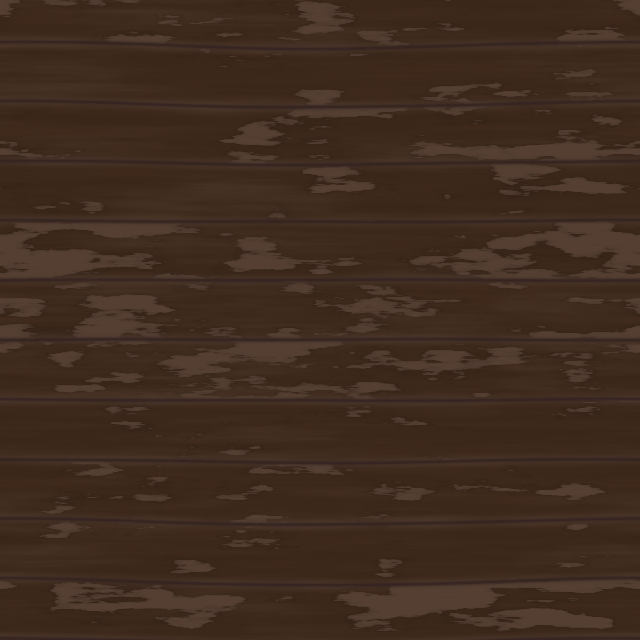
Write a Shadertoy shader that draws this texture.

```glsl
// Weathered dark brown boards, stacked horizontally, with bowed grooves and flaked paint.
#define PITCH 0.0932          // board height
#define FIRST_GROOVE 0.003    // height of the lowest groove
#define GROOVE_HALF 0.0024    // half width of the dark groove
#define LIP_WIDTH 0.0075      // reach of the pale lips
#define CHIP_SOFT 0.022       // softness of flake edges
#define BASE_COLOR vec3(0.236, 0.157, 0.104)
#define DUST_COLOR vec3(0.285, 0.208, 0.155)
#define CHIP_COLOR vec3(0.335, 0.250, 0.200)
#define GROOVE_COLOR vec3(0.195, 0.132, 0.120)

const float PI = 3.14159;

// Per board, from the bottom: amount of wear, and where along it the wear peaks
const vec2 WEAR[11] = vec2[11](
    vec2(0.85, 0.72), vec2(0.22, 0.85), vec2(0.42, 0.50), vec2(0.18, 0.62),
    vec2(1.20, 0.42), vec2(0.60, 0.36), vec2(0.90, 0.06), vec2(0.48, 0.78),
    vec2(0.85, 0.84), vec2(0.08, 0.40), vec2(0.48, 0.36));

// Integer hash of a lattice cell, 0 to 1
float hash(vec2 cell, float seed) {
    uvec3 q = uvec3(ivec3(vec3(cell, seed))) * uvec3(1597u, 3812u + 1u, 2741u);
    uint h = q.x ^ (q.y * 7919u) ^ (q.z * 6151u);
    h = (h ^ (h >> 15)) * 73244475u;
    h = (h ^ (h >> 13)) * 73244475u;
    return float((h ^ (h >> 16)) & 65535u) / 65535.0;
}

// Value noise that wraps in x after 'period' cells
float noise(vec2 p, float period, float seed) {
    vec2 i = floor(p), f = p - i;
    f = f * f * (3.0 - 2.0 * f);
    float x0 = mod(i.x, period), x1 = mod(i.x + 1.0, period);
    float low = mix(hash(vec2(x0, i.y), seed), hash(vec2(x1, i.y), seed), f.x);
    float high = mix(hash(vec2(x0, i.y + 1.0), seed), hash(vec2(x1, i.y + 1.0), seed), f.x);
    return mix(low, high, f.y);
}

float fbm(vec2 uv, vec2 freq, float seed) {
    float sum = 0.0, amp = 0.5, total = 0.0;
    for (int o = 0; o < 5; o++) {
        sum += amp * noise(uv * freq, freq.x, seed + float(o) * 17.0);
        total += amp;
        amp *= 0.55;
        freq *= 2.0;
    }
    return sum / total;
}

// Height of groove k at position x, sagging by a different amount for each groove
float grooveHeight(float k, float x) {
    float sag = 0.0052 + 0.006 * cos((k - 0.8) * 2.0 * PI / 9.3);
    float arch = pow(sin(PI * x), 2.0);
    float wobble = 0.0007 * sin(2.0 * PI * (2.0 * x + hash(vec2(k + 2.0, 5.0), 3.0)));
    return FIRST_GROOVE + k * PITCH - sag * arch + wobble;
}

void mainImage(out vec4 fragColor, in vec2 fragCoord) {
    vec2 uv = fragCoord / iResolution.xy;
    float pixel = 1.0 / iResolution.y;

    // Nearest groove and the board this point lies on
    float k = floor((uv.y - FIRST_GROOVE) / PITCH + 0.5);
    float d = uv.y - grooveHeight(k, uv.x);
    float board = d > 0.0 ? k : k - 1.0;
    float seed = 100.0 + board * 101.0;
    vec2 wear = WEAR[int(clamp(board, 0.0, 10.0))];

    // Wood tone: fine grain and cloudy dust
    float grain = fbm(uv, vec2(5.0, 110.0), seed + 7.0);
    float cloud = fbm(uv, vec2(3.0, 16.0), seed + 31.0);
    vec3 color = mix(BASE_COLOR, DUST_COLOR, 0.75 * smoothstep(0.46, 0.78, cloud * 0.8 + grain * 0.2));
    color *= 0.94 + 0.12 * grain;

    // Wear is strongest around its peak, wrapping at the sides
    float along = abs(fract(uv.x - wear.y + 0.5) - 0.5);
    float local = wear.x * (0.4 + 0.6 * exp(-pow(along / 0.24, 2.0)));

    // Flakes: broad blobs frayed by fibres along the board
    float blob = fbm(uv, vec2(10.0, 34.0), seed + 53.0);
    float fibre = fbm(uv, vec2(14.0, 130.0), seed + 71.0);
    float level = blob + 0.38 * (fibre - 0.5) - (0.74 - 0.27 * local);
    float chip = smoothstep(-CHIP_SOFT, CHIP_SOFT, level);
    float rim = exp(-pow(level / 0.07, 2.0)) * (1.0 - chip);
    color *= 1.0 - 0.09 * rim;
    vec3 flake = CHIP_COLOR * (0.91 + 0.09 * smoothstep(0.0, 0.09, level));
    color = mix(color, flake, chip * 0.95);

    // Pale lips beside the groove, broken up along its length
    float lip = exp(-pow(d / LIP_WIDTH, 2.0));
    float rub = 0.45 + 0.55 * noise(uv * vec2(12.0, 1.0), 12.0, k + 211.0);
    color = mix(color, CHIP_COLOR * 0.98, lip * rub * 0.85);

    // Dark groove with a soft shadow
    float core = 1.0 - smoothstep(GROOVE_HALF - pixel, GROOVE_HALF + pixel, abs(d));
    float shadow = exp(-pow(d / (GROOVE_HALF * 1.5), 2.0));
    color = mix(color, GROOVE_COLOR, max(core * 0.85, shadow * 0.75));

    fragColor = vec4(color, 1.0);
}
```
